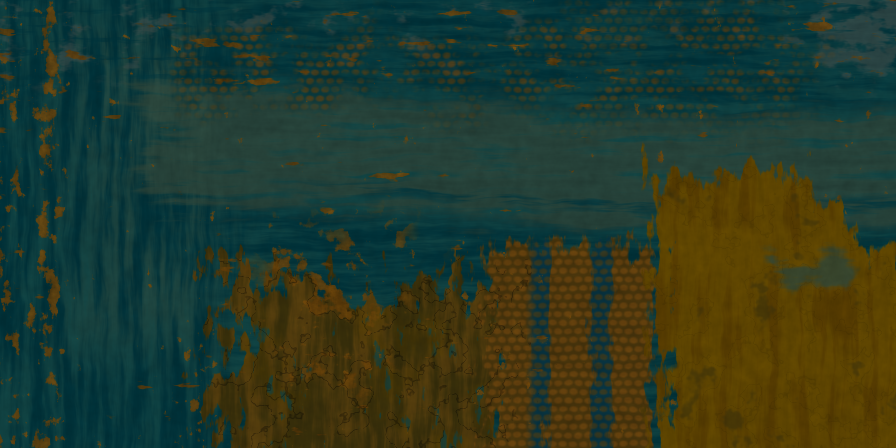
Give the GLSL for this texture, as a WebGL 2 fragment shader.

```glsl
#version 300 es
precision highp float;
// Dim abstract oil paint: teal and sage strokes over ochre, scraped to the canvas weave.

#define DEEP   vec3(0.00, 0.195, 0.225)
#define TEAL   vec3(0.06, 0.245, 0.245)
#define SAGE   vec3(0.165, 0.265, 0.225)
#define MIST   vec3(0.215, 0.285, 0.275)
#define YELLOW vec3(0.375, 0.275, 0.005)
#define OCHRE  vec3(0.31, 0.225, 0.05)
#define OLIVE  vec3(0.215, 0.18, 0.04)
#define ORANGE vec3(0.40, 0.25, 0.035)
#define WEAVE  48.0   // threads per canvas height
#define RAGGED 0.13   // roughness of patch borders
#define RELIEF 0.22   // strength of brush ridges
#define FLECKS 0.85   // opacity of scraped flecks

uniform vec2 u_resolution;
out vec4 fragColor;

vec2 hash2(vec2 p) {
  vec3 q = fract(p.xyx * vec3(0.1031, 0.1030, 0.0973));
  q += dot(q, q.yzx + 33.33);
  return fract((q.xx + q.yz) * q.zy) * 2.0 - 1.0;
}

float gradientNoise(vec2 p) {
  vec2 i = floor(p), f = p - i;
  vec2 u = f * f * f * (f * (f * 6.0 - 15.0) + 10.0);
  vec2 e = vec2(1.0, 0.0);
  float low  = mix(dot(hash2(i), f), dot(hash2(i + e), f - e), u.x);
  float high = mix(dot(hash2(i + e.yx), f - e.yx), dot(hash2(i + 1.0), f - 1.0), u.x);
  return mix(low, high, u.y);
}

float fbm(vec2 p) {
  float sum = 0.0, amp = 1.0;
  for (int i = 0; i < 4; i++) {
    sum += amp * gradientNoise(p + 17.3);
    p = mat2(1.98, 0.16, -0.16, 1.98) * p + 5.7;
    amp *= 0.55;
  }
  return sum;
}

// Rectangle of paint from lo to hi, with a border displaced by noise
float patchMask(vec2 p, vec2 lo, vec2 hi, float soft, float noise) {
  vec2 d = abs(p - 0.5 * (lo + hi)) - 0.5 * (hi - lo);
  return 1.0 - smoothstep(-soft, soft, max(d.x, d.y) + RAGGED * noise);
}

// Staggered bumps of the canvas threads
float weaveDots(vec2 p) {
  vec2 q = p * WEAVE * vec2(0.92, 1.08);
  q.x += 0.5 * mod(floor(q.y), 2.0);
  return 1.0 - smoothstep(0.2, 0.52, length((fract(q) - 0.5) * vec2(0.9, 1.05)));
}

void main() {
  vec2 p = gl_FragCoord.xy / u_resolution.y;
  p.x *= 2.0 * u_resolution.y / u_resolution.x;

  // Noise fields
  float blotch = fbm(p * 5.0);
  float clump  = fbm(p * 13.0 + 40.0);
  float fine   = fbm(p * 34.0 + 80.0);
  float across = fbm((p + 0.012 * blotch) * vec2(4.0, 38.0));
  float down   = fbm((p + 0.012 * blotch) * vec2(36.0, 4.0) + 9.0);
  float dabs   = fbm(p * vec2(14.0, 30.0) + 60.0);
  float drips  = fbm(p * vec2(30.0, 12.0) + 25.0);
  float dots   = weaveDots(p + 0.004 * vec2(blotch, clump));

  // Teal ground, brushed downward on the left and across elsewhere
  float leftSide = 1.0 - smoothstep(0.42, 0.6, p.x + 0.1 * blotch);
  float grain = mix(across, down, leftSide);
  vec3 col = mix(DEEP, TEAL, smoothstep(-0.35, 0.45, grain + 0.3 * blotch));
  float veil = patchMask(p, vec2(0.14, 0.2), vec2(0.5, 0.95), 0.1, blotch + down);
  col = mix(col, SAGE, 0.55 * veil * smoothstep(-0.4, 0.5, down + 0.4 * blotch));

  // Pale dabs along the top
  float top = smoothstep(0.76, 0.86, p.y + 0.05 * blotch);
  float pale = patchMask(p, vec2(1.8, 0.84), vec2(2.1, 1.1), 0.04, blotch);
  col = mix(col, MIST, top * 0.75 * smoothstep(0.08, 0.4, dabs * 0.6 + clump * 0.6 + 0.35 * pale));
  col = mix(col, DEEP, top * 0.7 * smoothstep(0.1, 0.4, across - 0.2 * dabs));

  // Sage band swept across the middle
  float sweep = p.y - 0.03 * sin(p.x * 2.6 + 0.5);
  float band = patchMask(vec2(p.x, sweep), vec2(0.32, 0.52), vec2(2.1, 0.77), 0.03, 0.3 * blotch + 0.5 * across);
  col = mix(col, mix(SAGE, TEAL, smoothstep(0.0, 0.6, across)), 0.9 * band);
  float groove = exp(-pow((sweep - 0.565 + 0.01 * blotch) / 0.018, 2.0));
  col = mix(col, DEEP, 0.8 * groove * smoothstep(-0.2, 0.2, across) * smoothstep(0.5, 0.9, p.x));

  // Ochre and olive strokes below
  float lower = patchMask(p, vec2(0.5, -0.3), vec2(1.16, 0.36), 0.012, drips + 0.9 * blotch);
  vec3 earth = mix(OLIVE, OCHRE, smoothstep(-0.35, 0.4, down + 0.5 * clump));
  earth = mix(earth, YELLOW * 0.8, 0.6 * smoothstep(0.0, 0.5, blotch + 0.4 * drips));
  col = mix(col, earth, lower);
  col = mix(col, TEAL, 0.75 * lower * smoothstep(0.22, 0.36, drips * 0.7 + blotch * 0.5));

  // Scraped panel with blue stripes in the weave
  float panel = patchMask(p, vec2(1.09, -0.3), vec2(1.47, 0.45), 0.012, 0.6 * drips + 0.3 * blotch);
  float stripes = smoothstep(0.15, 0.5, -cos((p.x - 1.13) * 44.0 + 0.8 * blotch) + 0.9 * drips - 0.15)
                * smoothstep(1.17, 1.2, p.x);
  vec3 threads = mix(OCHRE * 0.88, ORANGE * 0.9 + 0.02, dots);
  threads = mix(threads, mix(DEEP + vec3(0.03, 0.0, 0.02), OCHRE, 0.6 * dots), stripes);
  col = mix(col, threads, panel);

  // Thick yellow on the right
  float crest = 0.61 - 0.22 * smoothstep(1.7, 2.05, p.x) * (0.6 + 0.4 * sin(p.x * 17.0));
  float gold = patchMask(p, vec2(1.46, -0.3), vec2(2.4, crest), 0.012, 0.7 * drips + 0.4 * blotch);
  vec3 thick = mix(YELLOW, YELLOW * vec3(0.83, 0.78, 1.0), smoothstep(-0.2, 0.5, down + 0.5 * blotch));
  thick = mix(thick, OLIVE, 0.55 * smoothstep(0.3, 0.55, clump + 0.4 * blotch));
  col = mix(col, thick, gold);
  float smear = patchMask(p, vec2(1.72, 0.37), vec2(1.89, 0.42), 0.02, 0.4 * clump + 0.3 * across);
  col = mix(col, SAGE, 0.75 * smear);

  // Warm ground caught on the threads near the top
  float scrape = patchMask(p, vec2(0.42, 0.77), vec2(1.85, 0.91), 0.05, blotch)
               + 0.7 * patchMask(p, vec2(1.25, 0.72), vec2(1.75, 1.1), 0.06, clump);
  scrape = min(scrape, 1.0) * smoothstep(-0.3, 0.3, clump + 0.5 * dabs);
  col = mix(col, mix(DEEP, ORANGE * 0.9, dots), 0.62 * scrape * (1.0 - gold));

  // Orange flecks: columns at the left, dashes across, crumbs below
  float columns = exp(-pow((p.x - 0.11) / 0.035, 2.0)) + 0.7 * exp(-pow((p.x - 0.01) / 0.05, 2.0))
                + 0.7 * exp(-pow((p.x - 0.44) / 0.06, 2.0)) * (1.0 - smoothstep(0.2, 0.35, p.y));
  float crumbs = patchMask(p, vec2(0.6, 0.12), vec2(0.9, 0.5), 0.06, blotch);
  float fleck = smoothstep(0.3, 0.44, drips * 0.5 + fine * 0.5 + 0.34 * columns - 0.05);
  fleck = max(fleck, smoothstep(0.36, 0.5, dabs * 0.6 + across * 0.5 + 0.1 * top));
  fleck = max(fleck, crumbs * smoothstep(0.1, 0.24, clump * 0.7 + fine * 0.4));
  col = mix(col, ORANGE * (0.9 + 0.25 * fine), FLECKS * fleck * (1.0 - gold));

  // Brush ridges and dark creases
  float ridge = mix(grain, down, max(lower, gold)) * 0.55 + fine * 0.45;
  float crease = 1.0 - smoothstep(0.0, 0.05, abs(clump + 0.3 * blotch - 0.12));
  col *= 1.0 + RELIEF * ridge - 0.3 * crease * max(lower, 0.25 * gold);
  fragColor = vec4(clamp(col, 0.0, 1.0), 1.0);
}
```
